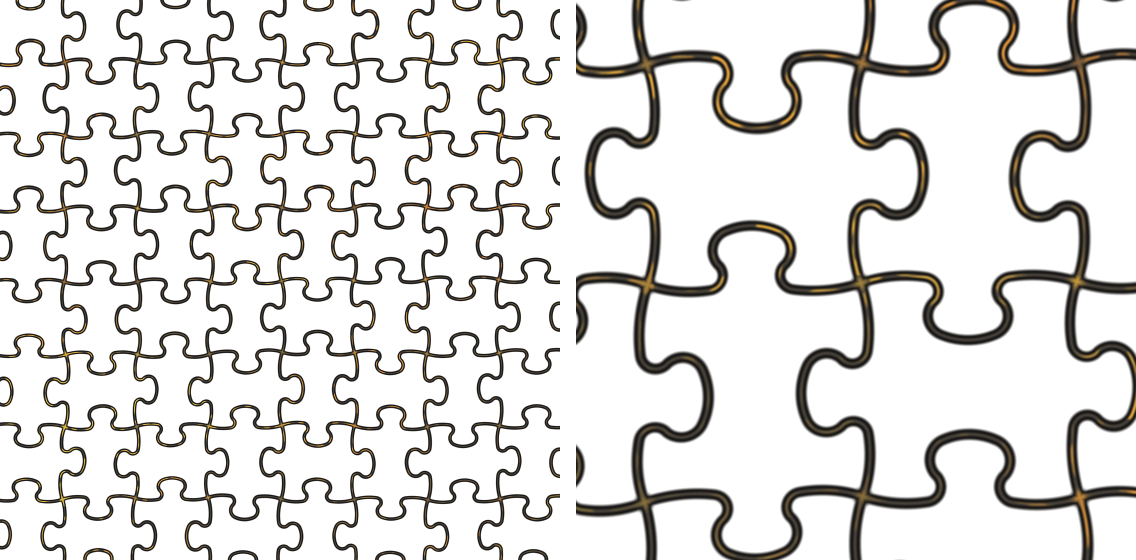
Left, the full canvas; right, a detail of the centre.
This pattern is drawn by a Shadertoy shader. Its source:

```glsl
// Interlocking jigsaw outlines on white: a grid of edges whose tabs alternate
// in a checkerboard. Each edge is a mirrored chain of four tangent arcs, inked
// as a soft dark line with a broken gilded core that flares at the junctions.

float hash(vec2 p) {
    vec3 q = fract(p.xyx * 0.1031);
    q += dot(q, q.yzx + 33.33);
    return fract((q.x + q.y) * q.z);
}

float noise(vec2 p) {
    vec2 i = floor(p), f = fract(p);
    f = f * f * (3.0 - 2.0 * f);
    return mix(mix(hash(i), hash(i + vec2(1, 0)), f.x),
               mix(hash(i + vec2(0, 1)), hash(i + vec2(1, 1)), f.x), f.y);
}

float cross2(vec2 a, vec2 b) { return a.x * b.y - a.y * b.x; }

// Distance to an arc running counterclockwise from direction a to b;
// large outside its sector, where the adjoining arc takes over.
float arc(vec2 p, vec2 center, float radius, vec2 a, vec2 b) {
    p -= center;
    bool inside = cross2(a, p) >= 0.0 && cross2(p, b) >= 0.0;
    return inside ? abs(length(p) - radius) : 1.0;
}

// One edge from (-0.5, 0) to (0.5, 0) with its tab pointing up.
float tabEdge(vec2 p, vec2 id) {
    p.x += 0.05 * (hash(id + 7.0) - 0.5) * (1.0 - 4.0 * p.x * p.x);
    p.y *= 1.0 + 0.12 * (hash(id + 31.0) - 0.5);
    p.x = abs(p.x);
    vec2 lobe = vec2(0.085, 0.162), neck = vec2(0.205, 0.0415);
    vec2 shoulder = vec2(0.29, 0.6125), cap = vec2(0.0, -0.0297);
    float d = arc(p, cap, 0.3097, lobe - cap, vec2(0, 1));
    d = min(d, arc(p, lobe, 0.1, neck - lobe, lobe - cap));
    d = min(d, arc(p, neck, 0.07, lobe - neck, neck - shoulder));
    return min(d, arc(p, shoulder, 0.6475, neck - shoulder, vec2(0.5, 0) - shoulder));
}

float smoothMin(float a, float b, float k) {
    float h = max(k - abs(a - b), 0.0) / k;
    return min(a, b) - 0.25 * k * h * h;
}

void mainImage(out vec4 fragColor, in vec2 fragCoord) {
    vec2 uv = fragCoord / iResolution.y;

    // Slightly skewed, gently wavering grid
    vec2 p = (uv - vec2(0.1125 + 0.006 * uv.y, 0.109)) / vec2(0.1295, 0.13);
    p += 0.06 * (vec2(noise(p * 0.6 + 20.0), noise(p * 0.6 + 50.0)) - 0.5);

    // Nearest horizontal and vertical edge, with alternating tab directions
    vec2 cell = floor(p), node = floor(p + 0.5);
    vec2 rowId = vec2(cell.x, node.y), columnId = vec2(node.x, cell.y);
    float rowSide = 2.0 * mod(rowId.x + rowId.y, 2.0) - 1.0;
    float columnSide = 1.0 - 2.0 * mod(columnId.x + columnId.y, 2.0);
    vec2 along = p - cell - 0.5, off = p - node;
    float junction = length(off);
    float row = min(tabEdge(vec2(along.x, off.y * rowSide), rowId), junction);
    float column = min(tabEdge(vec2(along.y, off.x * columnSide), columnId + 90.0), junction);
    float d = min(row, column);

    // Dark line with a soft grey fringe
    float blur = max(0.0095, 5.4 / iResolution.y);
    float ink = 1.0 - smoothstep(0.0245 - blur, 0.0245 + blur, smoothMin(row, column, 0.02));

    // Gilding: broken strokes that vary by region, plus flares at the nodes
    float region = smoothstep(0.2, 0.7, noise(p * 0.9 + 11.0));
    float strokes = smoothstep(0.4, 0.75, noise(p * 15.0 + 40.0));
    float flare = exp(-900.0 * junction * junction);
    float gilt = max(strokes * (0.2 + 0.8 * region), flare * (0.3 + 0.7 * hash(node + 60.0)));
    vec3 gold = mix(vec3(0.86, 0.52, 0.22), vec3(0.88, 0.76, 0.26), noise(p * 0.7 + 70.0));
    vec3 core = mix(vec3(0.27, 0.25, 0.22), gold, gilt);
    float coreMask = 1.0 - smoothstep(0.0, 0.014 + 0.018 * flare, d);

    vec3 line = mix(vec3(0.10, 0.095, 0.09), core, coreMask);
    fragColor = vec4(mix(vec3(1.0), line, ink), 1.0);
}
```
